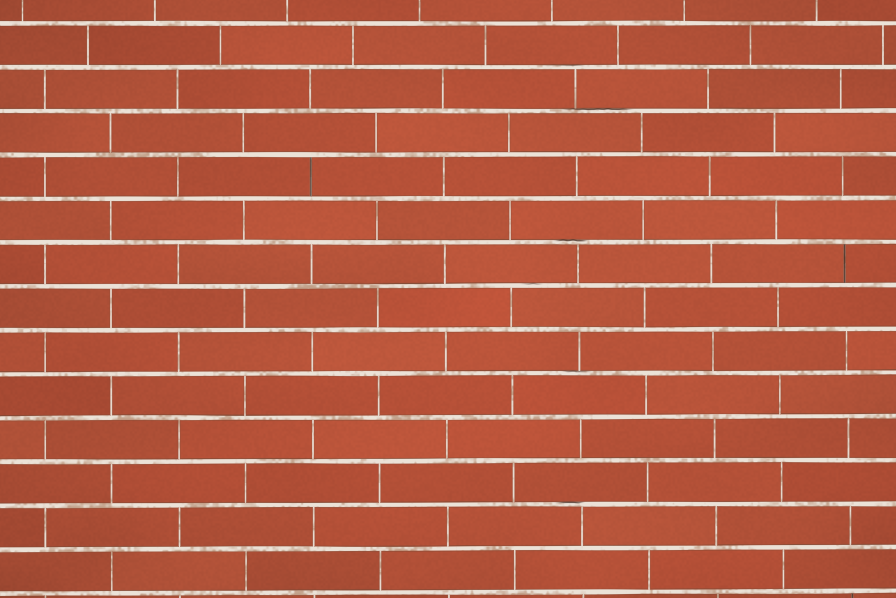
A Shadertoy shader for this texture:

```glsl
// Wall of smooth terracotta bricks in running bond with pale, slightly worn mortar.

const float ROWS = 13.653;        // courses over the canvas height
const float TOP_PHASE = 0.467;    // part of the top course cut off
const float COLUMNS = 6.77;       // bricks over the canvas width, top course
const float BED_HALF = 0.0038;    // half width of horizontal joints
const float HEAD_HALF = 0.0014;   // half width of vertical joints

const vec3 CLAY = vec3(0.71, 0.32, 0.22);
const vec3 CREAM = vec3(0.92, 0.885, 0.845);
const vec3 TAN = vec3(0.76, 0.63, 0.54);
const vec3 SHADOW = vec3(0.47, 0.29, 0.21);
const vec3 CRACK = vec3(0.23, 0.13, 0.09);

float hash(vec2 p) {
    vec3 q = fract(vec3(p.xyx) * 0.1031);
    q += dot(q, q.yzx + 33.33);
    return fract((q.x + q.y) * q.z);
}

float noise(vec2 p) {
    vec2 cell = floor(p);
    vec2 t = fract(p);
    t = t * t * (3.0 - 2.0 * t);
    float low = mix(hash(cell), hash(cell + vec2(1, 0)), t.x);
    float high = mix(hash(cell + vec2(0, 1)), hash(cell + vec2(1, 1)), t.x);
    return mix(low, high, t.y);
}

// Coverage of a line of given half width at distance d
float line(float d, float halfWidth, float soft) {
    return 1.0 - smoothstep(halfWidth - soft, halfWidth + soft, abs(d));
}

// Course coordinate, growing downwards, with a slight tilt and uneven beds
float courseAt(vec2 uv) {
    float down = 1.0 - uv.y;
    float course = down * ROWS + TOP_PHASE + 0.06 * (uv.x - 0.3) * down;
    float wobble = noise(vec2(uv.x * 7.0, floor(course + 0.5) * 5.3)) - 0.5;
    return course + 0.016 * wobble;
}

// Position along a course in bricks; the two top courses are shifted
float brickAt(float x, float row) {
    float start = 0.338 + 0.494 * mod(row, 2.0);
    start -= row < 2.0 ? 0.168 : 0.0;
    return x * (COLUMNS - 0.0077 * row) - start;
}

// Clay with per-brick tone, soft blotches, grain and uneven lighting
vec3 brickColor(vec2 uv, vec2 id, vec2 p) {
    float tone = 1.025 + 0.065 * (hash(id + 7.0) - 0.5);
    tone += 0.05 * (noise(p * vec2(6.0, 10.0)) - 0.5);
    tone += 0.04 * (noise(p * 260.0) - 0.5);
    vec2 fromCenter = uv - vec2(0.58, 0.55);
    tone -= 0.24 * dot(fromCenter, fromCenter);
    float warmth = 0.05 * (hash(id + 31.0) - 0.5);
    return CLAY * tone * vec3(1.0, 1.0 + warmth, 1.0 + warmth);
}

vec3 mortarColor(vec2 p, float across) {
    float grime = 0.55 * noise(p * vec2(24.0, 50.0)) + 0.45 * noise(p * 190.0);
    float lower = smoothstep(0.0, BED_HALF, across);
    return mix(CREAM, TAN, smoothstep(0.45, 0.95, grime + 0.15 * lower));
}

// Sparse damage, densest along one upright strip of the wall
float wearAt(float x, float joint) {
    float strip = exp(-pow((x - 0.66) / 0.07, 2.0));
    float patches = noise(vec2(x * 22.0, joint * 7.3));
    return smoothstep(0.60, 0.78, patches * (0.55 + 0.45 * strip));
}

void mainImage(out vec4 fragColor, in vec2 fragCoord) {
    vec2 uv = fragCoord / iResolution.xy;
    float aspect = iResolution.x / iResolution.y;
    vec2 p = vec2(uv.x * aspect, uv.y);
    float soft = max(0.7 / iResolution.y, 0.0011);

    // Brick cell and signed distances to its nearest joints
    float course = courseAt(uv);
    float row = floor(course);
    float along = brickAt(uv.x, row);
    float bed = floor(course + 0.5);
    float head = floor(along + 0.5);
    float bedDist = (course - bed) / ROWS;
    float headDist = (along - head) * aspect / COLUMNS;

    vec3 color = brickColor(uv, vec2(floor(along), row), p);

    // Dull brown rims where bricks meet the mortar, strongest above the beds
    float rimNoise = noise(vec2(p.x * 18.0, bed * 3.7));
    float above = line(bedDist + BED_HALF + 0.0004, 0.0012, soft);
    float below = line(bedDist - BED_HALF - 0.0004, 0.0010, soft);
    float side = line(headDist, HEAD_HALF + 0.0012, soft);
    float rim = max(above * (0.35 + 0.5 * rimNoise), max(0.4 * below, 0.3 * side));
    color = mix(color, SHADOW, rim);

    // Mortar with slightly varying thickness
    float bedHalf = BED_HALF + 0.0012 * (noise(vec2(p.x * 10.0, bed * 9.1)) - 0.5);
    float headHalf = HEAD_HALF * (0.85 + 0.3 * hash(vec2(head, row)));
    float bedMask = line(bedDist, bedHalf, soft);
    float headMask = line(headDist, headHalf, soft);
    color = mix(color, mortarColor(p, bedDist), max(bedMask, 0.95 * headMask));

    // Dark chips above the beds and a rare open vertical joint
    float ragged = 0.0012 * (noise(vec2(p.x * 120.0, bed)) - 0.5);
    float chip = line(bedDist + BED_HALF - 0.0008 + ragged, 0.0011, soft);
    color = mix(color, CRACK, 0.75 * chip * wearAt(uv.x, bed));
    float open = step(0.988, hash(vec2(head + 3.0, row + 11.0)));
    float gap = line(headDist, 0.0012, soft) * (1.0 - bedMask);
    color = mix(color, CRACK, 0.8 * open * gap);

    fragColor = vec4(clamp(color, 0.0, 1.0), 1.0);
}
```
